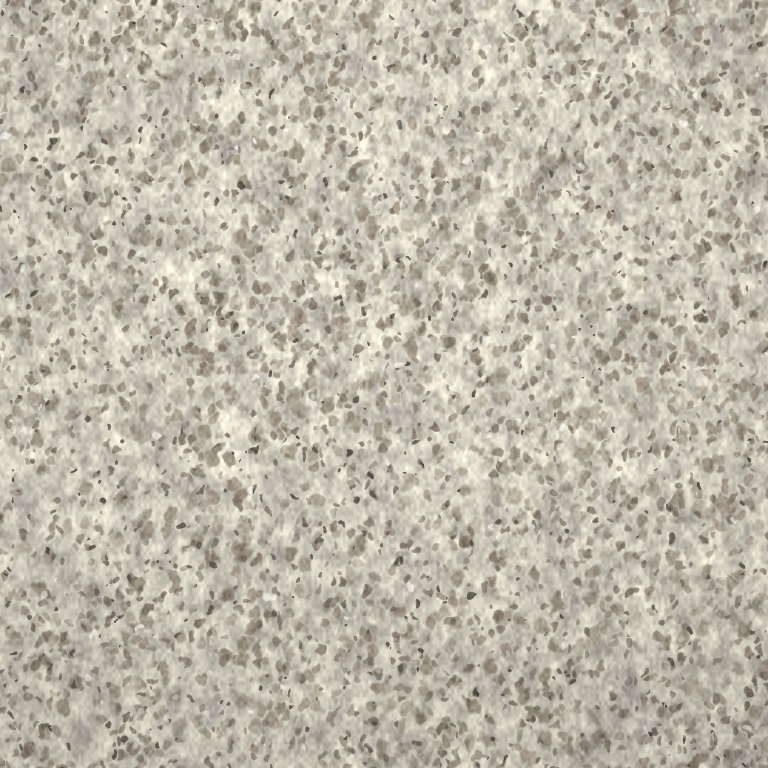
Reproduce this texture procedurally as a Shadertoy shader.

```glsl
// Pale cream granite with small taupe grains, dark specks and fine grit.

// Colours
const vec3 CREAM      = vec3(0.875, 0.855, 0.790);
const vec3 COOL_GREY  = vec3(0.745, 0.728, 0.685);
const vec3 PINK_TAUPE = vec3(0.585, 0.525, 0.475);
const vec3 OLIVE_GREY = vec3(0.560, 0.535, 0.455);
const vec3 DARK_TAUPE = vec3(0.470, 0.425, 0.375);
const vec3 CHARCOAL   = vec3(0.320, 0.295, 0.270);
const vec3 WHITE      = vec3(0.960, 0.955, 0.930);

// Grain layers: cells per canvas width, and share of cells that are filled
const float BLOTCH_CELLS = 54.0;
const float BLOTCH_SHARE = 0.62;
const float GRAIN_CELLS  = 84.0;
const float GRAIN_SHARE  = 0.36;
const float SPECK_CELLS  = 125.0;
const float SPECK_SHARE  = 0.07;
const float GLINT_CELLS  = 110.0;
const float GLINT_SHARE  = 0.025;

const float STRETCH     = 1.3;    // height of a grain over its width
const float LEAN_SPREAD = 1.1;    // range of random grain tilt, radians
const float WARP        = 0.008;  // roughness of the grain outlines
const float GRIT        = 0.15;   // contrast of the finest noise
const float BOTTOM_FADE = 0.09;   // darkening towards the lower edge
const float SIDE_FADE   = 0.05;   // darkening towards left and right

float hash(vec2 p) {
    vec3 q = fract(p.xyx * 0.1031);
    q += dot(q, q.yzx + 33.33);
    return fract((q.x + q.y) * q.z);
}

float noise(vec2 p) {
    vec2 cell = floor(p);
    vec2 f = fract(p);
    f = f * f * (3.0 - 2.0 * f);
    float low  = mix(hash(cell), hash(cell + vec2(1, 0)), f.x);
    float high = mix(hash(cell + vec2(0, 1)), hash(cell + vec2(1, 1)), f.x);
    return mix(low, high, f.y);
}

vec2 rotate(vec2 p, float angle) {
    float c = cos(angle), s = sin(angle);
    return vec2(c * p.x - s * p.y, s * p.x + c * p.y);
}

// Coverage by scattered, tilted ellipses; each has its own size and strength
float grains(vec2 p, float cells, float share, float seed) {
    vec2 grid = vec2(cells, cells / STRETCH);
    vec2 home = floor(p * grid);
    float cover = 0.0;
    for (int y = -1; y <= 1; y++) {
        for (int x = -1; x <= 1; x++) {
            vec2 cell = home + vec2(x, y);
            vec2 key = cell + seed;
            float clump = 0.45 + 1.1 * noise(cell / cells * 17.0 + seed);
            if (hash(key + 11.3) > share * clump) continue;
            vec2 centre = (cell + vec2(hash(key + 27.1), hash(key + 53.7))) / grid;
            float lean = 0.15 + LEAN_SPREAD * (hash(key + 71.9) - 0.5);
            vec2 d = rotate(p - centre, lean) * cells;
            d.y /= STRETCH;
            float radius = mix(0.20, 0.50, hash(key + 91.4));
            float strength = mix(0.35, 1.0, hash(key + 113.8));
            float body = 1.0 - smoothstep(0.65, 1.2, length(d) / radius);
            cover = max(cover, strength * body);
        }
    }
    return cover;
}

// Soft mottled ground between cream and cool grey
vec3 groundColour(vec2 p) {
    float mottle = 0.5
        + 0.75 * (noise(p * vec2(28.0, 22.0) + 3.0) - 0.5)
        + 1.25 * (noise(p * vec2(72.0, 52.0) + 19.0) - 0.5)
        + 1.05 * (noise(p * vec2(145.0, 105.0) + 41.0) - 0.5);
    return mix(COOL_GREY, CREAM, mottle);
}

void mainImage(out vec4 fragColor, in vec2 fragCoord) {
    vec2 uv = fragCoord / iResolution.xy;
    vec2 p = fragCoord / iResolution.y;

    // Roughen outlines
    vec2 bend = vec2(noise(p * 95.0 + 7.0), noise(p * 95.0 + 61.0)) - 0.5;
    vec2 fine = vec2(noise(p * 210.0 + 5.0), noise(p * 210.0 + 83.0)) - 0.5;
    vec2 q = p + WARP * (bend + 0.4 * fine);

    // Ground and grains, from broad and pale to small and dark
    vec3 colour = groundColour(p);
    vec3 taupe = mix(OLIVE_GREY, PINK_TAUPE, noise(p * 14.0 + 29.0));
    colour = mix(colour, taupe, 0.85 * grains(q, BLOTCH_CELLS, BLOTCH_SHARE, 100.0));
    colour = mix(colour, DARK_TAUPE, 0.85 * grains(q, GRAIN_CELLS, GRAIN_SHARE, 300.0));
    colour = mix(colour, CHARCOAL, 0.9 * grains(q, SPECK_CELLS, SPECK_SHARE, 500.0));
    colour = mix(colour, WHITE, 0.8 * grains(q, GLINT_CELLS, GLINT_SHARE, 700.0));

    // Fine grit, slightly drawn out upwards
    colour += GRIT * (noise(p * vec2(270.0, 190.0) + 13.0) - 0.5);

    // Uneven light
    float side = 2.0 * uv.x - 1.0;
    float light = 1.03 - BOTTOM_FADE * (1.0 - smoothstep(0.0, 0.45, uv.y));
    light -= SIDE_FADE * side * side;
    fragColor = vec4(clamp(colour * light, 0.0, 1.0), 1.0);
}
```
